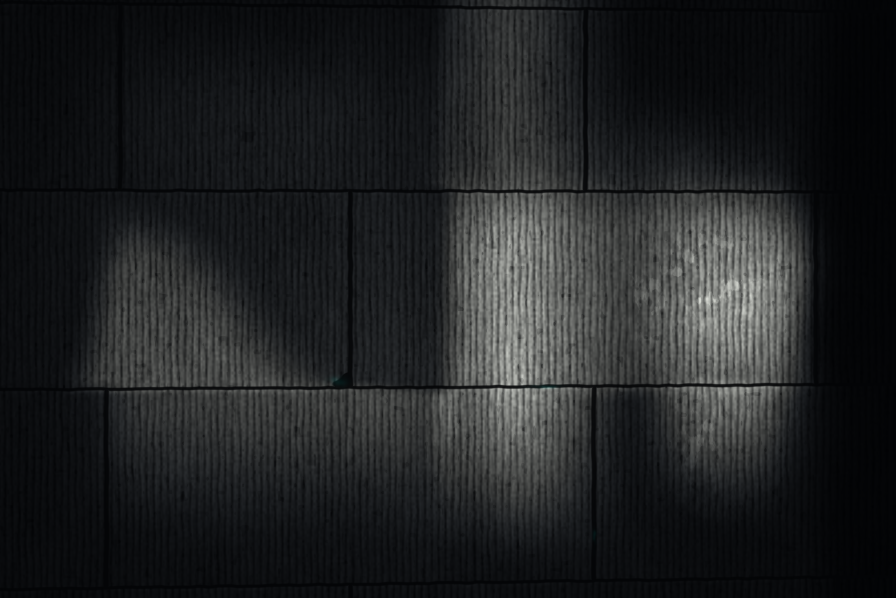
Write a WebGL 1 fragment shader that draws this texture.

```glsl
precision highp float;
// Ribbed stone block wall in shadow, crossed by soft patches of window light.
uniform vec2 u_resolution;

float hash(vec2 p) {
  vec3 h = fract(vec3(p.xyx) * 0.1031);
  h += dot(h, h.yzx + 33.33);
  return fract((h.x + h.y) * h.z);
}

float noise(vec2 p) {
  vec2 i = floor(p), f = fract(p);
  f = f * f * (3.0 - 2.0 * f);
  return mix(mix(hash(i), hash(i + vec2(1, 0)), f.x),
             mix(hash(i + vec2(0, 1)), hash(i + vec2(1, 1)), f.x), f.y);
}

float fbm(vec2 p) {
  float sum = 0.0, amp = 0.5;
  for (int i = 0; i < 4; i++) {
    sum += amp * noise(p);
    p = p * 2.03 + 17.1;
    amp *= 0.5;
  }
  return sum;
}

// Soft interval from a to b with its own blur at each end.
float band(float x, float a, float b, float blurA, float blurB) {
  return smoothstep(a - blurA, a + blurA, x) * (1.0 - smoothstep(b - blurB, b + blurB, x));
}

float blob(vec2 p, vec2 centre, vec2 size) {
  vec2 d = (p - centre) / size;
  return exp(-dot(d, d));
}

float wallLight(vec2 p) {
  float light = 0.028 + 0.088 * blob(p, vec2(0.66, 0.58), vec2(0.5, 0.34));
  light += 0.035 * blob(p, vec2(0.45, 0.2), vec2(0.28, 0.14));

  // Slanted wedge on the left, spilling onto the course below
  float wedge = band(p.x, 0.195 - 0.19 * (p.y - 0.33), 0.235 + 0.95 * (p.y - 0.36), 0.05, 0.1);
  light += 0.18 * wedge * band(p.y, 0.39, 0.65, 0.09, 0.02);
  light += 0.12 * band(p.x, 0.19, 0.74, 0.06, 0.08) * band(p.y, 0.645, 0.79, 0.015, 0.14);

  // Tall central shaft
  float edge = 0.735 + 0.022 * band(p.y, 0.32, 0.65, 0.01, 0.01);
  float shaft = band(p.x, edge, 1.0, 0.026, 0.08);
  shaft *= 0.42 + 0.58 * blob(vec2(p.x, 0.0), vec2(0.86, 0.0), vec2(0.085, 1.0));
  light += shaft * mix(0.14, 0.4, smoothstep(0.26, 0.42, p.y)) * (1.0 - smoothstep(0.6, 0.95, p.y));

  // Right patch, its dim bridge and its lower tail
  light += 0.11 * band(p.x, 0.96, 1.33, 0.06, 0.06) * band(p.y, 0.33, 0.65, 0.06, 0.02);
  light += 0.36 * band(p.x, 1.1, 1.34, 0.08, 0.05) * blob(p, vec2(1.22, 0.5), vec2(0.18, 0.15));
  light += 0.22 * band(p.x, 1.13, 1.3, 0.07, 0.06) * band(p.y, 0.64, 0.78, 0.02, 0.13);
  light += 0.06 * blob(p, vec2(1.1, 0.3), vec2(0.13, 0.1));
  return light * (1.0 - 0.6 * smoothstep(1.33, 1.43, p.x));
}

void main() {
  vec2 p = gl_FragCoord.xy / u_resolution.y;
  p.y = 1.0 - p.y;
  float px = 1.0 / u_resolution.y;

  // Nearly level courses, counted from the top
  float row = 0.0, bed = 1.0;
  for (int i = 0; i < 4; i++) {
    float k = float(i);
    float level = max(0.004, 0.334 * k - 0.016) + p.x * (0.0105 - 0.0085 * k);
    float d = p.y - level + 0.002 * (noise(vec2(p.x * 60.0, k)) - 0.5);
    row += step(0.0, d);
    if (abs(d) < abs(bed)) bed = d;
  }

  // Staggered upright joints
  float period = row > 2.5 ? 0.815 : 0.778;
  float start = mod(row, 2.0) < 0.5 ? 0.586 : (row > 2.5 ? 0.178 : 0.201);
  float upright = mod(p.x - start + 0.5 * period, period) - 0.5 * period;
  upright += 0.002 * (noise(vec2(row * 9.0, p.y * 45.0)) - 0.5);
  if (row < 0.5) upright = 1.0;

  // Straight upright ribs, nicked along their length
  float warp = 0.0035 * (noise(vec2(p.x * 60.0, p.y * 22.0 + row * 3.0)) - 0.5);
  float phase = (p.x + warp) / 0.0119 + 0.37 * row;
  float rib = sin(6.2832 * phase) + 0.25 * sin(12.566 * phase + 0.9);
  rib *= 0.65 + 0.7 * noise(vec2(floor(phase) * 3.1, p.y * 28.0));
  float streak = noise(p * vec2(330.0, 65.0)) - 0.5;
  float grain = noise(p * vec2(270.0, 210.0)) - 0.5;
  float stains = fbm(p * vec2(14.0, 6.0) + row * 5.0) - 0.47;
  float pits = smoothstep(0.8, 0.92, noise(p * vec2(150.0, 85.0)));

  float light = wallLight(p + 0.025 * (vec2(noise(p * 7.0), noise(p * 7.0 + 31.0)) - 0.5));
  float relief = 0.25 * rib + 0.24 * streak + 0.28 * grain - 0.22 * pits;
  float tone = light * (1.04 + relief + 0.45 * stains);

  // Pale scuffs in the right patch
  float scuffZone = blob(p, vec2(1.18, 0.46), vec2(0.09, 0.07)) + blob(p, vec2(1.17, 0.75), vec2(0.035, 0.09))
                  + blob(p, vec2(1.08, 0.52), vec2(0.025, 0.06));
  tone += 0.45 * light * min(scuffZone, 1.0) * smoothstep(0.5, 0.64, fbm(p * vec2(75.0, 42.0)));

  // Lit lips, dark joints and a broken corner
  tone += 0.25 * light * band(bed, 0.003, 0.007, 0.002, 0.003) * noise(p * vec2(70.0, 9.0));
  float gap = 1.0 - smoothstep(0.001, 0.0025 + px, abs(bed));
  gap = max(gap, 1.0 - smoothstep(0.002, 0.004 + px, abs(upright)));
  vec2 corner = p - vec2(0.586, 0.647);
  float chip = abs(corner.x) + abs(corner.y) + 0.014 * noise(p * 100.0);
  gap = max(gap, (1.0 - smoothstep(0.035, 0.042, chip)) * step(corner.x, 0.0) * step(corner.y, 0.0));
  tone = mix(tone, 0.012 + 0.05 * light, 0.92 * gap);

  vec3 color = max(tone, 0.0) * mix(vec3(0.93, 1.0, 1.06), vec3(1.0, 1.01, 0.97), smoothstep(0.04, 0.22, light));
  color += vec3(0.0, 0.003, 0.009);

  // Teal flecks in the joints
  float teal = blob(p, vec2(0.564, 0.638), vec2(0.014, 0.008)) + blob(p, vec2(0.91, 0.647), vec2(0.025, 0.003))
             + blob(p, vec2(0.994, 0.895), vec2(0.003, 0.016));
  color += vec3(0.0, 0.13, 0.12) * min(teal, 1.0) * noise(p * 120.0);
  gl_FragColor = vec4(color, 1.0);
}
```
